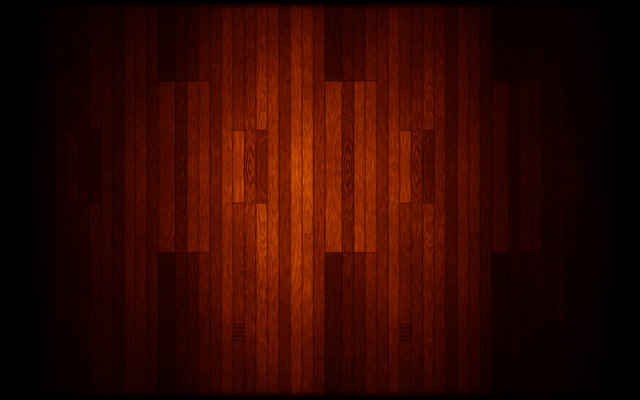
Write a Shadertoy shader that draws this texture.

```glsl
// Dark red-brown vertical wood planks lit by a warm central glow.

// Plank tones, counted from the right end of one repeat
const float INNER_TONE[14] = float[14](.74, 1.0, 1.02, .72, .95, .72, .82, 1.06, .96, .76, .95, .92, .64, .86);
const float OUTER_TONE[14] = float[14](.70, .94, 1.0, .70, .92, 1.0, .82, .82, .94, .74, .76, .58, .56, .45);
// Distance of each butt joint from the mirror line
const float JOINT[14] = float[14](9., 1.69, 9., 9., 9., .91, 9., .91, 9., 9., 2.146, 2.146, 2.146, 2.146);

vec2 hash2(vec2 p) {
    vec3 q = fract(p.xyx * vec3(.1031, .1030, .0973));
    q += dot(q, q.yzx + 33.33);
    return fract((q.xx + q.yz) * q.zy);
}

// Distance to the nearest scattered point
float cellular(vec2 p) {
    vec2 cell = floor(p), f = fract(p);
    float nearest = 2.0;
    for (int y = -1; y <= 1; y++)
        for (int x = -1; x <= 1; x++) {
            vec2 o = vec2(x, y);
            nearest = min(nearest, length(o + hash2(cell + o) - f));
        }
    return nearest;
}

// Long wavering growth lines; u runs across the plank, y along it
float growthLines(float u, float y, float seed) {
    float bend = .55 * sin(y * 1.7 + seed) + .3 * sin(y * 3.9 + seed * 2.3) + .12 * sin(y * 9.0 + u * 3.0);
    float arch = (u - .5) * (u - .5) * (3.0 + 2.0 * sin(seed));
    float phase = u * (1.4 + sin(seed * 1.9)) + arch + bend + y * .35;
    return .6 * sin(phase * 11.0) + .4 * sin(phase * 23.0 + seed + sin(y * 5.0));
}

// Nested eye-shaped rings around the mirror line
float knotRings(float u, float y) {
    float r = length(vec2((u - .5) * 1.7, y * 1.25));
    return sin(r * 19.0 + .6 * sin(y * 8.0)) * exp(-r * r * 1.3);
}

void mainImage(out vec4 fragColor, in vec2 fragCoord) {
    // Canvas is 16 by 10 units
    vec2 p = fragCoord / iResolution.xy * vec2(16.0, 10.0);
    float px = 10.0 / iResolution.y;

    // Repeat sideways, mirror vertically
    float fromRight = 4.1667 - mod(p.x - 3.958, 4.1667);
    float y = abs(p.y - 5.833);
    float slot = min(floor(fromRight / .2875), 13.0);
    int plank = int(slot);
    float width = plank == 13 ? .429 : .2875;
    float across = fromRight - slot * .2875;
    float u = across / width;

    // Board tone, split at its joint
    float jointGap = y - JOINT[plank];
    float outer = smoothstep(-px, px, jointGap);
    float tone = mix(INNER_TONE[plank], OUTER_TONE[plank], outer);
    float seed = slot * 2.37 + outer * 4.1;

    // Grain, knots and pores
    float strength = plank == 12 || plank == 6 || plank == 5 ? .15 : .085;
    float grain = growthLines(u, y, seed) * strength;
    if (plank == 12 || plank == 6) grain += knotRings(u, y) * .24;
    float pores = cellular(vec2(p.x * 17.0, y * 2.6 + slot * 7.0));
    float flecks = cellular(vec2(p.x * 9.0, y * 6.0 + slot * 3.0));
    float wood = tone * (1.0 + grain + .22 * (pores - .45) + .12 * (flecks - .45));
    wood *= 1.0 + .05 * sin(y * 2.3 + seed * 3.0);

    // Short cross-cut marks on one plank
    if (plank == 7) {
        float patch_ = smoothstep(.27, .22, abs(p.y - 1.67));
        wood *= 1.0 - patch_ * (.22 + .16 * sin(p.y * 60.0));
    }

    // Seams between planks and at joints
    float edge = min(across, width - across);
    wood *= 1.0 - .3 * (1.0 - smoothstep(0.0, .025 + px * .5, edge));
    wood *= 1.0 - .25 * (1.0 - smoothstep(0.0, .02 + px * .5, abs(jointGap)));

    // Central glow and black borders
    vec2 d = (p - vec2(7.75, 5.15)) / vec2(4.4, 5.2);
    float light = .69 * exp(-dot(d, d));
    light *= smoothstep(0.0, .28, p.y) * smoothstep(10.0, 9.72, p.y);
    light *= smoothstep(.2, 1.8, p.x) * smoothstep(16.0, 14.6, p.x);

    float red = max(light * wood, 0.0);
    fragColor = vec4(red, .5 * red * red, 0.0, 1.0);
}
```
